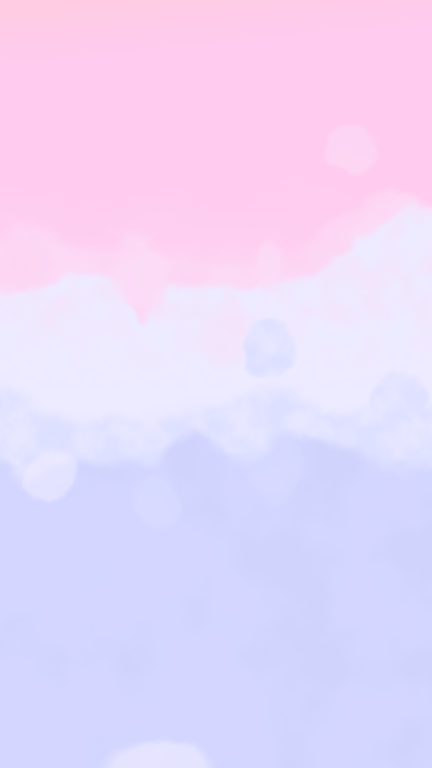
This background is drawn by a WebGL 1 fragment shader. Its source:

```glsl
precision highp float;
// Soft watercolor clouds: pink sky above a pale bank that melts into lavender.
uniform vec2 u_resolution;

const vec3 PINK = vec3(1.0, 0.795, 0.935);
const vec3 PEACH = vec3(1.0, 0.80, 0.89);
const vec3 BLUSH = vec3(0.985, 0.865, 0.97);
const vec3 PALE = vec3(0.93, 0.92, 1.0);
const vec3 MIST = vec3(0.87, 0.88, 1.0);
const vec3 LAVENDER = vec3(0.83, 0.84, 1.0);
const vec3 SHADE = vec3(0.805, 0.825, 0.985);

vec2 gradient(vec2 cell) {
  float h = fract(sin(dot(cell, vec2(127.1, 311.7))) * 4375.85);
  return vec2(cos(6.2832 * h), sin(6.2832 * h));
}

// Gradient noise, roughly -0.7 to 0.7
float noise(vec2 p) {
  vec2 i = floor(p);
  vec2 f = fract(p);
  vec2 w = f * f * f * (f * (f * 6.0 - 15.0) + 10.0);
  vec2 e = vec2(1.0, 0.0);
  float low = mix(dot(gradient(i), f), dot(gradient(i + e), f - e), w.x);
  float high = mix(dot(gradient(i + e.yx), f - e.yx),
                   dot(gradient(i + 1.0), f - 1.0), w.x);
  return mix(low, high, w.y);
}

float fbm(vec2 p) {
  float sum = 0.0;
  float amplitude = 0.6;
  for (int i = 0; i < 4; i++) {
    sum += amplitude * noise(p);
    p = mat2(1.6, 1.2, -1.2, 1.6) * p + 7.3;
    amplitude *= 0.5;
  }
  return sum;
}

float bump(float x, float center, float width, float height) {
  float d = (x - center) / width;
  return height * exp(-d * d);
}

// Coverage below a height, or inside a disc
float below(float y, float edge, float blur) {
  return 1.0 - smoothstep(-blur, blur, y - edge);
}

float puff(vec2 p, vec2 center, vec2 radius, float blur) {
  return 1.0 - smoothstep(1.0 - blur, 1.0 + blur, length((p - center) / radius));
}

// Heights of the four cloud edges
float blushEdge(float x) {
  return 0.665 + bump(x, 0.05, 0.07, 0.035) + bump(x, 0.17, 0.025, 0.015)
    + bump(x, 0.5, 0.09, 0.085);
}

float paleEdge(float x) {
  return 0.615 + bump(x, 0.12, 0.07, 0.025) + bump(x, 0.24, 0.05, 0.02)
    + bump(x, 0.182, 0.02, -0.04) + bump(x, 0.56, 0.14, 0.105);
}

float mistEdge(float x) {
  return 0.455 + bump(x, 0.0, 0.06, 0.04) + bump(x, 0.35, 0.085, 0.045)
    + bump(x, 0.53, 0.05, 0.03);
}

float lavenderEdge(float x) {
  return 0.395 + bump(x, 0.25, 0.04, 0.04) + bump(x, 0.39, 0.05, 0.035)
    + bump(x, 0.04, 0.03, -0.02);
}

void main() {
  vec2 p = gl_FragCoord.xy / u_resolution * vec2(0.5625, 1.0);
  float wash = fbm(p * 9.0 + 3.0);
  float grain = fbm(p * 24.0 + 11.0);
  vec2 q = p + 0.018 * vec2(fbm(p * 18.0), fbm(p * 18.0 + 40.0));
  float ragged = 0.03 * wash + 0.014 * grain;

  // Pink sky with a warm upper corner
  vec3 color = mix(PINK, PEACH, smoothstep(0.9, 1.0, p.y - 0.1 * p.x));
  color = mix(color, BLUSH, 0.3 * below(p.y, 0.73 + 0.06 * wash, 0.09));

  // Blush wisps and one loose puff
  float wisps = below(q.y, blushEdge(q.x) + ragged, 0.012);
  color = mix(color, BLUSH, wisps * clamp(0.65 + 0.9 * wash, 0.0, 1.0));
  color = mix(color, BLUSH, 0.6 * puff(q, vec2(0.457, 0.807), vec2(0.033, 0.03), 0.15));

  // Pale bank with traces of pink
  vec3 bank = mix(PALE, BLUSH, clamp(0.15 + 0.8 * grain, 0.0, 0.5)
    * smoothstep(0.48, 0.62, p.y));
  color = mix(color, bank, below(q.y, paleEdge(q.x) + ragged, 0.009));
  color = mix(color, BLUSH, 0.75 * puff(q, vec2(0.185, 0.63), vec2(0.033, 0.038), 0.2));
  color = mix(color, BLUSH, 0.7 * puff(q, vec2(0.35, 0.655), vec2(0.014, 0.03), 0.3));
  color = mix(color, BLUSH, 0.4 * puff(q, vec2(0.29, 0.565), vec2(0.03, 0.035), 0.5));

  // Misty underside and its rounded tops
  float mist = below(q.y, mistEdge(q.x) + ragged, 0.014);
  mist = max(mist, puff(q, vec2(0.35, 0.545), vec2(0.036, 0.038), 0.12));
  mist = max(mist, 0.9 * puff(q, vec2(0.52, 0.475), vec2(0.038, 0.038), 0.15));
  color = mix(color, mix(MIST, PALE, clamp(0.2 + 1.5 * grain, 0.0, 0.6)), mist);

  // Lavender field with darker washes
  float shadow = smoothstep(-0.15, 0.35, wash + 0.5 * (p.x - 0.35));
  vec3 field = mix(LAVENDER, SHADE, 0.6 * shadow);
  color = mix(color, field, below(q.y, lavenderEdge(q.x) + ragged, 0.013));

  // Pale puffs over the lavender
  color = mix(color, PALE, 0.6 * puff(q, vec2(0.065, 0.38), vec2(0.034, 0.032), 0.15));
  color = mix(color, MIST, 0.4 * puff(q, vec2(0.205, 0.345), vec2(0.03, 0.037), 0.15));
  color = mix(color, MIST, 0.3 * puff(q, vec2(0.36, 0.39), vec2(0.034, 0.045), 0.15));
  color = mix(color, PALE, 0.7 * puff(q, vec2(0.205, 0.0), vec2(0.068, 0.036), 0.2));

  gl_FragColor = vec4(color, 1.0);
}
```
